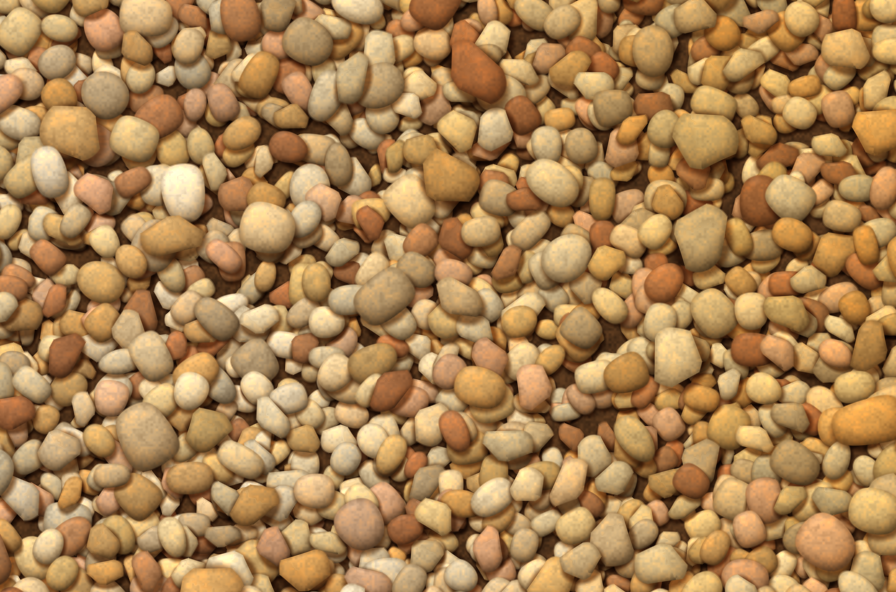
Give the GLSL for this texture, as a Shadertoy shader.

```glsl
// Pebble albedos: creams, tans, ochre, salmon, greys and rust
const vec3 STONES[10] = vec3[10](
    vec3(.90, .82, .67), vec3(.83, .70, .46), vec3(.88, .80, .63), vec3(.79, .58, .31),
    vec3(.85, .74, .53), vec3(.82, .61, .44), vec3(.78, .71, .57), vec3(.81, .67, .41),
    vec3(.66, .42, .25), vec3(.72, .60, .42));

vec4 hash4(vec3 p) {
    vec4 q = fract(p.xyzx * vec4(.1031, .1030, .0973, .1099));
    q += dot(q, q.wzxy + 33.33);
    return fract((q.xxyz + q.yzzw) * q.zywx);
}

float noise(vec2 p) {
    vec2 i = floor(p), f = fract(p);
    f = f * f * (3. - 2. * f);
    return mix(mix(hash4(vec3(i, 7.)).x, hash4(vec3(i + vec2(1, 0), 7.)).x, f.x),
               mix(hash4(vec3(i + vec2(0, 1), 7.)).x, hash4(vec3(i + 1., 7.)).x, f.x), f.y);
}

// Shades a stone; w is the offset on its unit disc, r the distance from its centre
vec3 shadeStone(vec3 albedo, vec2 w, float r, float facet, float grain) {
    vec3 n = normalize(vec3(w * r, .75));
    n = normalize(mix(n, vec3(.25, -.2, .85), .45 * facet));
    float lit = dot(n, vec3(-.24, .64, .73));
    float shade = min(.52 + .68 * lit, 1.13);
    shade *= 1. - .16 * smoothstep(.75, 1., r);
    shade = max(shade * (.82 + .36 * grain), .15);
    vec3 tint = mix(vec3(1.2, 1., .75), vec3(1), min(shade, 1.));
    return albedo * shade * tint + .05 * smoothstep(.95, 1., lit);
}

void mainImage(out vec4 fragColor, in vec2 fragCoord) {
    vec2 uv = fragCoord / iResolution.y;
    float pixel = 1. / iResolution.y;
    float grain = .3 * noise(uv * 50.) + .3 * noise(uv * 110. + 9.)
                + .4 * noise(uv * 230. + 4.);
    float warmth = smoothstep(.5, 1.9, uv.x + .5 * uv.y);
    vec3 spots = mix(vec3(1), vec3(1.01, .96, .88), smoothstep(.4, .75, grain));
    spots *= mix(vec3(1.01, 1.02, 1.06), vec3(1., .95, .82), warmth);

    // Walk from the top stones down until nothing shows through
    vec3 color = vec3(0), through = vec3(1);
    for (int layer = 4; layer >= 0 && through.r > .02; layer--) {
        float id = float(layer);
        float cell = layer == 4 ? .105 : .052 + .007 * id;
        float presence = layer == 4 ? .16 : layer == 3 ? .75 : .97;
        vec2 grid = uv / cell + id * vec2(17.37, 11.71) + 20.;

        for (int k = 0; k < 9 && through.r > .02; k++) {
            vec2 c = floor(grid) + vec2(1 - k % 3, k / 3 - 1);
            vec4 place = hash4(vec3(c, id + 1.));
            vec2 offset = grid - c - .5 - .8 * (place.xy - .5);
            if (dot(offset, offset) > .72) continue;
            vec4 form = hash4(vec3(c, id + 31.));
            vec4 look = fract(form.wzyx * 17.31 + place * 5.17);
            if (look.w > presence) continue;

            // Egg-like outline, rounder or squarer from stone to stone
            vec2 axis = normalize(place.zw - .4999);
            mat2 turn = mat2(axis.x, -axis.y, axis.y, axis.x);
            float size = mix(.42, .62, form.x * form.x);
            vec2 radii = size * vec2(1., mix(.58, .92, form.y));
            vec2 q = turn * offset / radii;
            q.y *= 1. + .3 * (form.z - .5) * q.x;
            vec2 square = q * q;
            float r = mix(length(q), sqrt(length(square)), .8 * form.w);

            // Chipped sides make some outlines angular, with a flat facet
            float facet = 0.;
            if (look.z > .6) {
                float chip = max(dot(q, vec2(.8, .6)), dot(q, vec2(-.6, .8)));
                r = max(r, max(chip, dot(q, vec2(.2, -.98))) / .84);
                facet = smoothstep(-.1, .1, q.x + .4 * q.y - .3 + .6 * (grain - .5));
            }
            float edge = (r - 1.) * radii.y * cell;
            float cover = smoothstep(pixel, -pixel, edge);

            if (cover > 0.) {
                // Albedo blends two neighbours of the palette
                int pick = int(look.x * 9.99);
                vec3 albedo = mix(STONES[pick], STONES[(pick + 1) % 10], .35 * look.y);
                albedo *= spots * mix(.90, 1.08, form.z);
                color += through * cover * shadeStone(albedo, q * turn, min(r, 1.), facet, grain);
            }

            // Tight contact shadow, falling down and right
            vec2 s = turn * (offset - vec2(.03, -.07)) / radii;
            float shadow = smoothstep(1.25, .9, length(s));
            through *= (1. - cover) * mix(vec3(1), vec3(.56, .44, .32), shadow);
        }
    }
    color += through * vec3(.30, .19, .10) * (.6 + .8 * grain);
    fragColor = vec4(clamp(color, 0., 1.), 1.);
}
```
